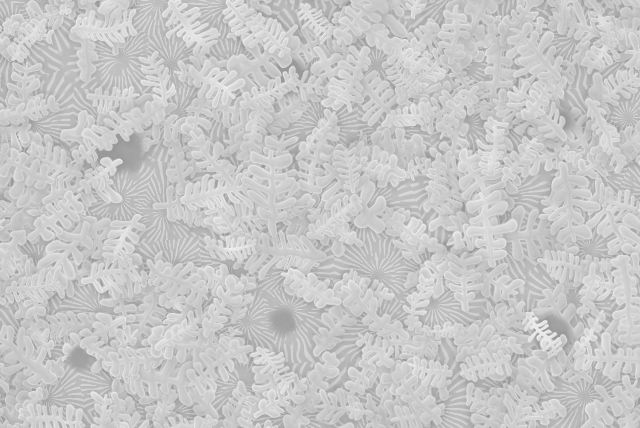
This texture is drawn by a Shadertoy shader. Its source:

```glsl
// Pale electron-microscope view of a cast metal surface: lobed dendrites
// lie in overlapping layers above fans of fine radial lamellae and a few pits.
// Each dendrite is a distance field, painted back to front with rim and shadow.

const float TAU = 6.28318;
const int LAYERS = 8;
const int PIT_LAYER = 5;
const float FAN_TONE = 0.738;
const float BODY_TONE = 0.786;
const float PIT_TONE = 0.64;
const vec2 LIGHT = vec2(-0.5, 0.87);

float hash(vec2 p) {
    return fract(sin(dot(p, vec2(127.1, 311.7))) * 43758.5);
}

vec2 hash2(vec2 p) {
    return vec2(hash(p), hash(p + 19.3));
}

float noise(vec2 p) {
    vec2 i = floor(p), f = fract(p);
    f = f * f * (3.0 - 2.0 * f);
    return mix(mix(hash(i), hash(i + vec2(1, 0)), f.x),
               mix(hash(i + vec2(0, 1)), hash(i + vec2(1, 1)), f.x), f.y);
}

mat2 rotation(float a) {
    return mat2(cos(a), -sin(a), sin(a), cos(a));
}

float smoothMin(float a, float b, float k) {
    float h = max(k - abs(a - b), 0.0) / k;
    return min(a, b) - 0.25 * h * h * k;
}

// Capsule whose radius changes from ra to rb
float lobe(vec2 p, vec2 a, vec2 b, float ra, float rb) {
    vec2 ab = b - a;
    float t = clamp(dot(p - a, ab) / dot(ab, ab), 0.0, 1.0);
    return length(p - a - ab * t) - mix(ra, rb, t);
}

// Trunk along x with leaning, club-shaped side arms
float dendrite(vec2 q, float seed) {
    float spacing = mix(0.2, 0.34, hash(vec2(seed, 1.0)));
    float lean = mix(0.0, 0.55, hash(vec2(seed, 2.0)));
    float armLength = mix(0.25, 0.62, hash(vec2(seed, 3.0)));
    float count = floor(0.85 / spacing);
    float side = q.y < 0.0 ? 0.0 : 50.0;
    float d = lobe(q, vec2(-0.9, 0.0), vec2(0.9, 0.0), 0.11, 0.06);
    vec2 s = vec2(q.x - lean * abs(q.y), abs(q.y));
    float nearest = floor(s.x / spacing + 0.5);
    for (int i = -1; i <= 1; i++) {
        float k = clamp(nearest + float(i), -count, count);
        vec2 r = hash2(vec2(k + side, seed));
        float reach = armLength * (0.45 + 0.65 * r.x) * (1.0 - 0.35 * abs(k) / count);
        vec2 tip = vec2(k * spacing + (r.y - 0.5) * 0.12, reach);
        float arm = lobe(s, vec2(k * spacing, 0.0), tip,
                         spacing * 0.24, spacing * (0.36 + 0.14 * r.y));
        d = smoothMin(d, arm * 0.92, 0.05);
    }
    return d;
}

// Wavy, broken lamellae radiating from the nearest scattered centre
float lamellae(vec2 p, float cell) {
    vec2 id = floor(p / cell), away = vec2(1.0);
    for (int i = 0; i < 9; i++) {
        vec2 c = id + vec2(i % 3 - 1, i / 3 - 1);
        vec2 v = p - (c + 0.15 + 0.7 * hash2(c + 5.7)) * cell;
        if (dot(v, v) < dot(away, away)) away = v;
    }
    float r = length(away);
    float phase = 5.0 * noise(p * 30.0);
    float angle = atan(away.y, away.x + 1e-5);
    float stripes = mix(sin(angle * 19.0 + phase), sin(angle * 38.0 + phase),
                        smoothstep(0.038, 0.048, r));
    float broken = smoothstep(0.12, 0.4, noise(p * 65.0 + 8.0));
    return smoothstep(-0.2, 0.9, stripes) * broken * smoothstep(0.004, 0.02, r);
}

// One soft round pit in each large cell
float pit(vec2 p, float cell) {
    vec2 id = floor(p / cell);
    vec2 centre = (id + 0.3 + 0.4 * hash2(id + 2.4)) * cell;
    float radius = cell * mix(0.05, 0.13, hash(id + 7.1));
    return 1.0 - smoothstep(-0.012, 0.014, length(p - centre) - radius);
}

// Lays one dendrite over the tone: cast shadow, shaded body, bright rim
float paintDendrite(float tone, vec2 q, vec2 light, float size, float seed, float mottle, float soft) {
    float d = dendrite(q, seed) * size;
    float ahead = dendrite(q + light * 0.06, seed) * size;
    float slope = clamp((ahead - d) / (0.06 * size), -1.0, 1.0);
    float shadow = 0.055 * exp(-max(d, 0.0) / 0.007);
    float body = BODY_TONE + 0.035 * (hash(vec2(seed, 4.0)) - 0.5);
    body += 0.026 * slope + 0.03 * (mottle - 0.5);
    body += (0.04 + 0.07 * mottle) * exp(-abs(d + 0.002) / 0.0024);
    float ridge = step(0.6, hash(vec2(seed, 5.0))) * smoothstep(1.0, 0.5, abs(q.x));
    body += 0.08 * ridge * mottle * exp(-abs(q.y) * size / 0.003);
    return mix(tone - shadow, body, 1.0 - smoothstep(-soft, soft, d));
}

void mainImage(out vec4 fragColor, in vec2 fragCoord) {
    vec2 uv = fragCoord / iResolution.y;
    float soft = max(0.0011, 0.75 / iResolution.y);

    // Uneven outlines come from a gentle two-scale warp
    vec2 p = uv + 0.022 * (vec2(noise(uv * 11.0), noise(uv * 11.0 + 40.0)) - 0.5);
    p += 0.011 * (vec2(noise(uv * 38.0), noise(uv * 38.0 + 70.0)) - 0.5);
    float mottle = noise(uv * 24.0 + 3.0);

    // Lamellar ground
    float tone = FAN_TONE + 0.1 * lamellae(uv, 0.16) + 0.03 * (mottle - 0.5);

    // Dendrite layers, alternating large and small
    for (int layer = 0; layer < LAYERS; layer++) {
        if (layer == PIT_LAYER) tone = mix(tone, PIT_TONE, pit(p, 0.5));
        float cell = layer % 2 == 0 ? 0.2 : 0.145;
        vec2 shifted = p + float(layer) * vec2(0.37, 0.73);
        vec2 id = floor(shifted / cell);
        for (int i = 0; i < 9; i++) {
            vec2 c = id + vec2(i % 3 - 1, i / 3 - 1);
            float seed = hash(c + float(layer) * 13.7) * 90.0;
            if (hash(vec2(seed, 6.0)) > 0.62) continue;
            float size = cell * mix(0.4, 0.6, hash(vec2(seed, 7.0)));
            mat2 turn = rotation(TAU * hash(vec2(seed, 8.0)));
            vec2 centre = (c + 0.15 + 0.7 * hash2(c + seed)) * cell;
            vec2 q = turn * (shifted - centre) / size;
            if (length(q) > 1.7) continue;
            tone = paintDendrite(tone, q, turn * LIGHT, size, seed, mottle, soft);
        }
    }

    // Broad unevenness and faint grain
    tone += 0.025 * (noise(uv * 4.0) - 0.5) + 0.012 * (noise(uv * 170.0) - 0.5);
    fragColor = vec4(vec3(clamp(tone, 0.6, 0.96)), 1.0);
}
```
